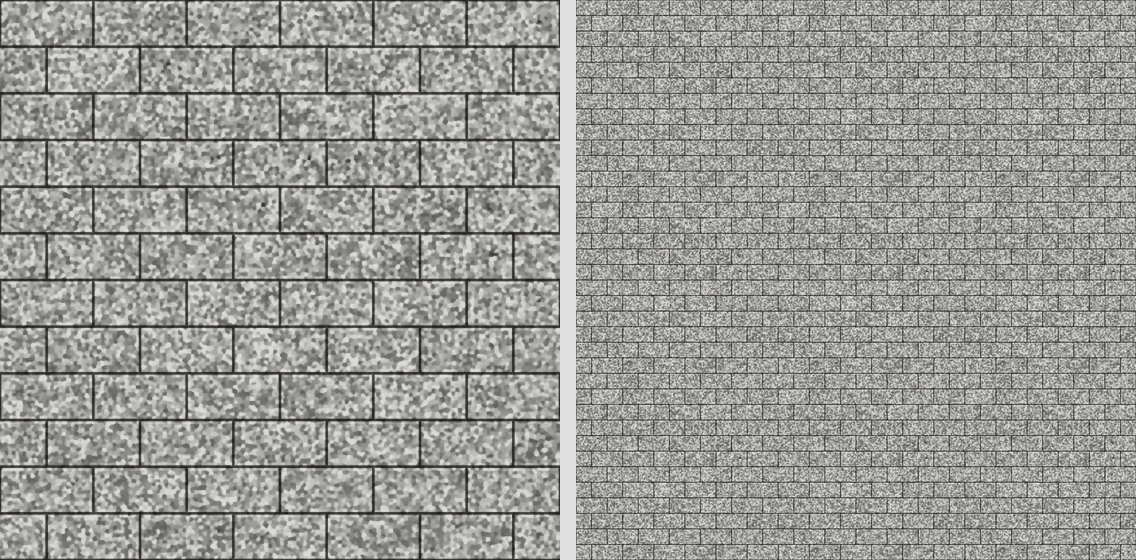
Left, the tile; right, the same tile 3 across and 3 down.
Give the GLSL for this texture, as a WebGL 2 fragment shader.

```glsl
#version 300 es
precision highp float;

uniform vec2 u_resolution;
out vec4 fragColor;

const vec2 BLOCKS = vec2(6.0, 12.0);
const float GRAINS = 144.0;
const vec3 JOINT_DARK = vec3(0.17, 0.165, 0.155);
const vec3 STONE = vec3(0.635, 0.632, 0.626);

vec3 hash3(vec2 p) {
    vec3 q = fract(p.xyx * vec3(0.1031, 0.1030, 0.0973));
    q += dot(q, q.yxz + 33.33);
    return fract((q.xxy + q.yzz) * q.zyx);
}

// Smooth cellular noise that wraps after a whole number of cells
float cellularGrain(vec2 uv, float cells, float sharpness) {
    vec2 p = uv * cells;
    vec2 base = floor(p);
    float sum = 0.0;
    float total = 0.0;
    for (int y = -1; y <= 1; y++) {
        for (int x = -1; x <= 1; x++) {
            vec2 cell = base + vec2(x, y);
            vec3 rnd = hash3(mod(cell, cells) + 7.0);
            vec2 offset = cell + 0.1 + 0.8 * rnd.xy - p;
            float weight = exp(-sharpness * dot(offset, offset));
            sum += weight * rnd.z;
            total += weight;
        }
    }
    return sum / total;
}

// Running bond: every other course is shifted by half a block
vec2 bondCoords(vec2 uv, vec2 count) {
    vec2 p = uv * count;
    p.x += 0.5 * (1.0 - mod(floor(p.y), 2.0));
    return p;
}

// Distance to the nearest joint, in canvas units
vec2 jointDistance(vec2 local, vec2 count) {
    return (0.5 - abs(local - 0.5)) / count;
}

// Dark pitted patch on some of the blocks
float pitPatch(vec2 local, vec2 count, vec3 rnd, float chance) {
    vec2 center = vec2(mix(0.28, 0.8, step(0.5, rnd.y)), 0.58);
    vec2 d = (local - center) / count;
    d.x -= 0.5 * d.y;
    return step(rnd.x, chance) * exp(-dot(d, d) / 0.00008);
}

void main() {
    vec2 uv = gl_FragCoord.xy / u_resolution;
    float pixel = 1.0 / min(u_resolution.x, u_resolution.y);

    vec2 bond = bondCoords(uv, BLOCKS);
    vec2 local = fract(bond);
    vec3 blockRnd = hash3(mod(floor(bond), BLOCKS) + 31.0);

    // Speckled stone face
    float fine = cellularGrain(uv, GRAINS, 6.0) - 0.5;
    float broad = cellularGrain(uv + 0.37, GRAINS / 3.0, 4.0) - 0.5;
    float shade = 0.50 * fine + 0.07 * broad + 0.015 * (blockRnd.z - 0.5);
    float pits = pitPatch(local, BLOCKS, blockRnd, 0.3);
    shade -= pits * (0.04 + 0.5 * max(0.0, -fine));

    // Pale rim along the block edges, strongest at the top
    vec2 d = jointDistance(local, BLOCKS);
    float edge = min(d.x, d.y);
    float rim = exp(-pow((edge - 0.0055) / 0.0018, 2.0));
    float topEdge = step(d.y, d.x) * step(0.5, local.y);
    shade += rim * mix(0.04, 0.10, topEdge);
    vec3 stone = STONE + min(shade, 0.22);

    // Soft dark joints with slight unevenness
    float soft = max(0.0013, 0.5 * pixel);
    float face = smoothstep(0.0023 - soft, 0.0023 + soft, edge);
    vec3 joint = JOINT_DARK + 0.16 * (fine + 0.2);
    fragColor = vec4(clamp(mix(joint, stone, face), 0.0, 1.0), 1.0);
}
```
